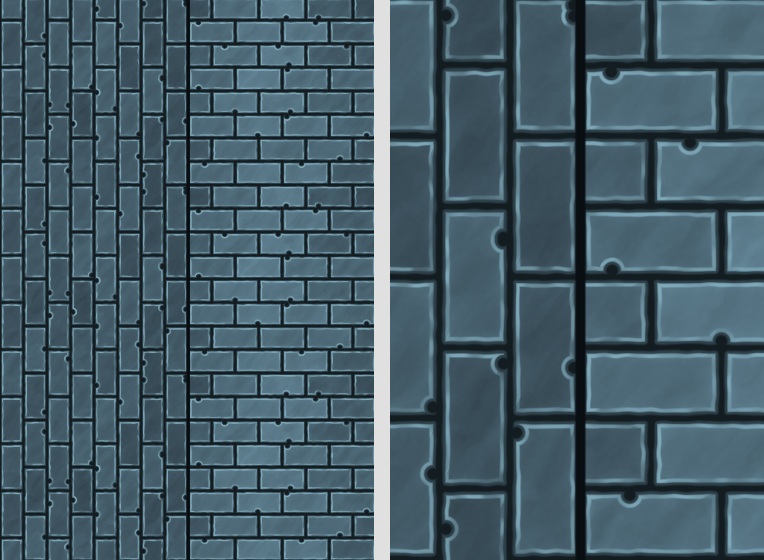
Left, the full canvas; right, a detail of the centre.
Give the GLSL for this pattern, as a Shadertoy shader.

```glsl
// Slate-blue brick wall: upright running bond on the left, level running bond on the right.

const float CELLS_ACROSS = 15.9;   // brick widths across the canvas
const float SPLIT = 8.0;           // column where the bond turns
const float TOP_OFFSET = 0.86;     // first joint below the top edge
const vec3 JOINT = vec3(0.075, 0.115, 0.13);
const vec3 BEVEL = vec3(0.18, 0.25, 0.285);
const vec3 FACE_DARK = vec3(0.20, 0.27, 0.31);
const vec3 FACE_LIGHT = vec3(0.37, 0.50, 0.565);
const vec3 EDGE_LIGHT = vec3(0.48, 0.64, 0.70);

float hash(vec2 p) {
    vec3 a = fract(vec3(p.xyx) * 0.1031);
    a += dot(a, a.yzx + 33.33);
    return fract((a.x + a.y) * a.z);
}

float noise(vec2 p) {
    vec2 i = floor(p), f = fract(p);
    f = f * f * (3.0 - 2.0 * f);
    float low = mix(hash(i), hash(i + vec2(1, 0)), f.x);
    float high = mix(hash(i + vec2(0, 1)), hash(i + vec2(1, 1)), f.x);
    return mix(low, high, f.y);
}

float fbm(vec2 p) {
    float sum = 0.0, gain = 0.5;
    for (int i = 0; i < 4; i++) {
        sum += gain * noise(p);
        p = mat2(1.6, 1.2, -1.2, 1.6) * p + 7.3;
        gain *= 0.5;
    }
    return sum;
}

float roundedBox(vec2 p, vec2 halfSize, float radius) {
    vec2 q = abs(p) - halfSize + radius;
    return length(max(q, 0.0)) + min(max(q.x, q.y), 0.0) - radius;
}

float softStep(float edge, float x, float width) {
    return smoothstep(edge - 0.5 * width, edge + 0.5 * width, x);
}

// Depth inside the brick outline, with small chips bitten from its long edges.
float brickDepth(vec2 p, vec2 halfSize, vec2 seed) {
    float depth = -roundedBox(p, halfSize, 0.09);
    depth += 0.025 * (noise(p * 6.0 + seed) - 0.5);
    for (int i = 0; i < 3; i++) {
        vec2 s = seed + float(i) * 5.7;
        float along = 1.7 * hash(s) - 0.85;
        float side = hash(s + 2.1) < 0.5 ? -1.0 : 1.0;
        vec2 chip = halfSize.x > halfSize.y ? vec2(along, side * 0.41) : vec2(side * 0.41, along);
        float radius = hash(s + 4.3) > 0.78 ? 0.09 : -1.0;
        depth = min(depth, length(p - chip) - radius + 0.05);
    }
    return depth;
}

// Brick body colour with faint diagonal brush strokes.
vec3 brickFace(vec2 p, vec2 seed, float tone) {
    vec2 stroke = vec2(p.x + p.y, (p.y - p.x) * 0.35) * 2.4;
    float bend = fbm(p * 1.5 + seed);
    float brush = fbm(stroke + bend * 1.8 + seed) - 0.47;
    float grain = noise(p * 22.0 + seed) - 0.5;
    return mix(FACE_DARK, FACE_LIGHT, tone + 0.42 * brush + 0.04 * grain);
}

vec3 shadeBrick(vec2 p, vec2 halfSize, vec2 seed, float tone, float pixel) {
    float depth = brickDepth(p, halfSize, seed);
    vec3 color = mix(JOINT, BEVEL, softStep(0.045, depth, max(pixel, 0.04)));
    color = mix(color, brickFace(p, seed, tone), softStep(0.085, depth, max(pixel, 0.03)));

    // Worn bright rim, strongest towards the upper left
    float rim = 1.0 - smoothstep(0.012, 0.012 + max(pixel, 0.03), abs(depth - 0.115));
    vec2 slope = p / halfSize;
    float lit = abs(slope.x) > abs(slope.y) ? -sign(slope.x) : -sign(slope.y);
    float wear = smoothstep(0.15, 0.8, noise(p * 4.5 + seed + 31.0));
    color = mix(color, EDGE_LIGHT, rim * (0.30 + 0.50 * wear + 0.12 * lit));

    // Soft glow behind the rim
    float glow = exp(-max(depth - 0.115, 0.0) * 14.0) * softStep(0.1, depth, 0.04);
    return color + vec3(0.03, 0.04, 0.043) * glow;
}

void mainImage(out vec4 fragColor, in vec2 fragCoord) {
    float pixel = CELLS_ACROSS / iResolution.x;
    vec2 grid = vec2(fragCoord.x, iResolution.y - fragCoord.y) * pixel - vec2(0.0, TOP_OFFSET);
    bool upright = grid.x < SPLIT;

    // x runs along the bricks, y counts the lanes
    vec2 bond = upright ? grid.yx : grid - vec2(SPLIT, 0.0);
    float lane = floor(bond.y);
    float shift = mod(lane, 2.0);
    float index = floor((bond.x - shift) * 0.5);
    float center = 2.0 * index + shift + 1.0;
    vec2 local = vec2(bond.x - center, bond.y - lane - 0.5);
    vec2 p = upright ? local.yx : local;
    vec2 halfSize = upright ? vec2(0.5, 1.0) : vec2(1.0, 0.5);

    // Variation recurs every eight cells
    vec2 seed = mod(vec2(index, lane), vec2(4.0, 8.0)) * 17.0 + (upright ? 211.0 : 13.0);
    float base = upright ? 0.29 : 0.56 + 0.22 * cos((center - 3.6) * 0.8);
    float tone = base + 0.34 * (hash(seed + 3.0) - 0.5);

    vec3 color = shadeBrick(p, halfSize, seed, tone, pixel);
    float seam = 1.0 - softStep(0.07, abs(grid.x - SPLIT), max(pixel, 0.04));
    color = mix(color, vec3(0.035, 0.055, 0.07), seam);
    fragColor = vec4(color, 1.0);
}
```
